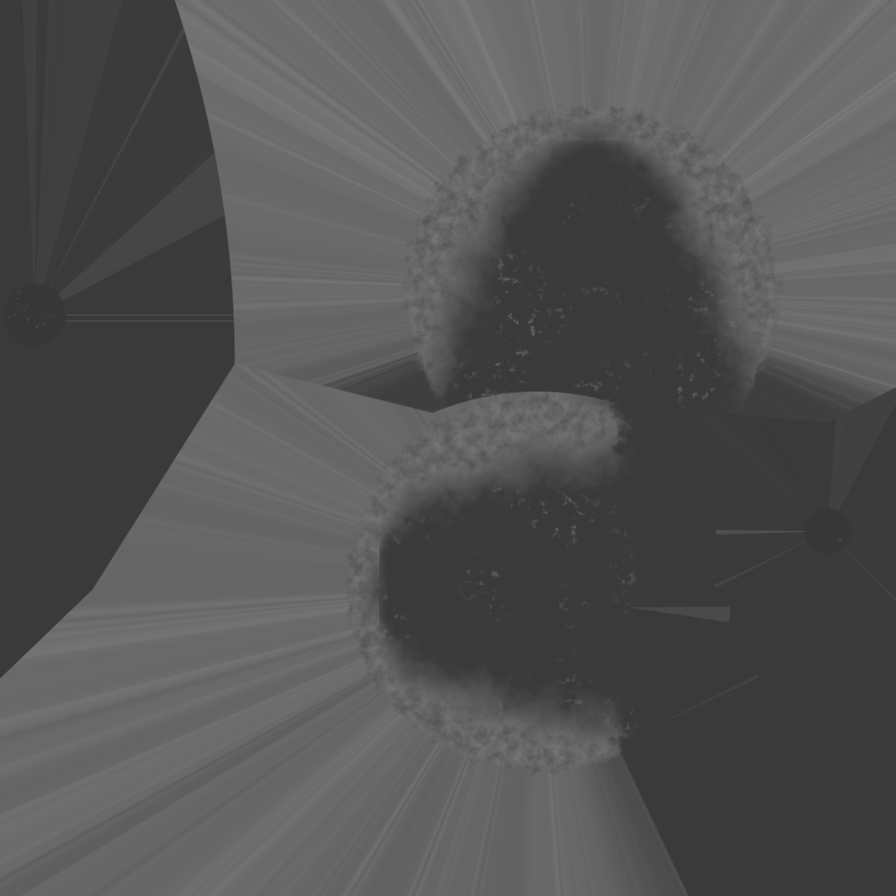
This texture map is drawn by a Shadertoy shader. Its source:

```glsl
// Grey texture map: two rough stone discs with dark hollows, their rims
// smeared outward as rays, next to two dark islands with faint fans.
// Islands are cut by seam curves; rays are noise of the direction alone.
#define DARK 0.229
#define LIGHT 0.415
#define RAY_GAIN 0.075
#define GRAIN_GAIN 0.13
#define GRAIN_SCALE 75.0
#define TOP_DISC vec3(0.660, 0.674, 0.209)
#define LOW_DISC vec3(0.599, 0.349, 0.212)
#define LEFT_HUB vec3(0.039, 0.648, 0.035)
#define RIGHT_HUB vec3(0.924, 0.407, 0.026)

vec2 hashGradient(vec2 cell) {
    vec3 h = fract(cell.xyx * vec3(0.1031, 0.1030, 0.0973));
    h += dot(h, h.yzx + 33.33);
    float angle = 6.2832 * fract((h.x + h.y) * h.z);
    return vec2(cos(angle), sin(angle));
}

float gradientNoise(vec2 p) {
    vec2 i = floor(p), f = fract(p);
    vec2 u = f * f * f * (f * (f * 6.0 - 15.0) + 10.0);
    vec2 e = vec2(1.0, 0.0);
    float a = dot(hashGradient(i), f);
    float b = dot(hashGradient(i + e), f - e);
    float c = dot(hashGradient(i + e.yx), f - e.yx);
    float d = dot(hashGradient(i + 1.0), f - 1.0);
    return mix(mix(a, b, u.x), mix(c, d, u.x), u.y);
}

float fbm(vec2 p) {
    float sum = 0.0, gain = 0.6;
    for (int i = 0; i < 4; i++) {
        sum += gain * gradientNoise(p);
        p = mat2(1.6, 1.2, -1.2, 1.6) * p + 7.3;
        gain *= 0.6;
    }
    return sum;
}

// Streaks that depend only on direction
float rays(vec2 dir, float seed) {
    float broad = gradientNoise(dir * 5.0 + seed);
    float middle = gradientNoise(dir * 19.0 + seed * 2.0);
    float fine = gradientNoise(dir * 65.0 + seed * 3.0);
    return 0.5 * broad + 0.4 * middle + fine * smoothstep(-0.1, 0.35, middle);
}

// Angular sector about an axis, in degrees, between two radii
float wedge(vec2 v, float axis, float halfWidth, float near, float far) {
    float a = radians(axis), r = length(v);
    vec2 n = vec2(cos(a), sin(a));
    float side = abs(n.x * v.y - n.y * v.x) - r * sin(radians(halfWidth));
    float edge = 1.0 - smoothstep(-0.0008, 0.0008, side);
    return edge * step(0.0, dot(n, v)) * step(near, r) * step(r, far);
}

// Depth inside a hollow that opens from its tip along an axis
float hollow(float along, float across, float width, float power) {
    float t = max(along, 0.0);
    return min(width * pow(t, power) - abs(across), 2.0 * along);
}

// Sparse pale chips lying on dark stone
float chips(vec2 p) {
    float patches = smoothstep(-0.05, 0.35, gradientNoise(p * 13.0 + 4.0));
    return smoothstep(0.12, 0.42, fbm(p * 85.0)) * patches;
}

// Rough disc with a hollow, joined to the rays around it
float stoneDisc(vec2 p, vec3 disc, float depth, float fan) {
    float grain = fbm(p * GRAIN_SCALE);
    float cloud = fbm(p * 16.0);
    float lit = LIGHT - 0.015 + GRAIN_GAIN * grain + 0.04 * cloud;
    float shade = smoothstep(-0.045, 0.022, depth + 0.035 * cloud + 0.022 * grain);
    float stone = mix(lit, DARK + 0.13 * chips(p), shade);
    float rim = length(p - disc.xy) - disc.z + 0.012 * grain;
    return mix(stone, fan, smoothstep(-0.007, 0.003, rim));
}

float topIsland(vec2 p) {
    vec2 v = p - TOP_DISC.xy, dir = normalize(v);
    float streak = rays(dir, 3.7);
    float fan = LIGHT + 0.015 * dir.y + RAY_GAIN * streak;
    fan += 0.035 * wedge(v, 7.5, 1.6, 0.0, 2.0) + 0.02 * wedge(v, 33.0, 3.0, 0.0, 2.0);
    fan += 0.02 * wedge(v, 148.0, 3.0, 0.0, 2.0) + 0.015 * wedge(v, 78.0, 1.2, 0.0, 2.0);
    fan = mix(DARK + 0.02, fan, smoothstep(-0.48, -0.16, dir.y + 0.12 * streak));
    return stoneDisc(p, TOP_DISC, hollow(0.844 - p.y, v.x, 0.31, 0.5), fan);
}

float lowIsland(vec2 p) {
    vec2 v = p - LOW_DISC.xy, dir = normalize(v);
    float streak = rays(dir, 8.2);
    float fan = LIGHT - 0.008 + RAY_GAIN * streak;
    fan += 0.025 * wedge(v, 205.5, 2.2, 0.0, 2.0) - 0.035 * wedge(v, 210.0, 1.2, 0.0, 2.0);
    fan -= 0.11 * smoothstep(0.12, 0.45, dir.x + 0.1 * streak);
    return stoneDisc(p, LOW_DISC, hollow(p.x - 0.423, p.y - 0.343, 0.208, 0.3), fan);
}

float hub(vec2 p, vec3 disc, float fan) {
    float inside = 1.0 - smoothstep(-0.002, 0.002, length(p - disc.xy) - disc.z);
    return mix(fan, DARK - 0.012 + 0.14 * chips(p * 1.3), inside);
}

float leftIsland(vec2 p) {
    vec2 v = p - LEFT_HUB.xy;
    float fan = DARK + 0.012 * rays(normalize(v), 1.3) * smoothstep(-0.1, 0.1, v.y);
    fan += 0.045 * wedge(v, 35.0, 7.2, 0.0, 2.0) + 0.02 * wedge(v, 81.0, 6.5, 0.0, 2.0);
    fan += 0.04 * wedge(v, 62.5, 0.4, 0.0, 2.0) + 0.025 * wedge(v, 91.0, 1.3, 0.0, 2.0);
    float lines = step(abs(abs(v.y + 0.003) - 0.003), 0.001) * step(0.0, v.x);
    return hub(p, LEFT_HUB, fan + 0.05 * lines);
}

float rightIsland(vec2 p) {
    vec2 v = p - RIGHT_HUB.xy;
    float fan = DARK + 0.012 * rays(normalize(v), 5.1) * smoothstep(-0.2, 0.0, v.y);
    fan += 0.025 * wedge(v, 74.0, 12.0, 0.0, 2.0) + 0.05 * wedge(v, -45.0, 0.5, 0.02, 2.0);
    fan += 0.08 * wedge(v, 180.5, 1.2, 0.0, 0.125) + 0.04 * wedge(v, 206.0, 0.8, 0.0, 0.14);
    fan += 0.06 * wedge(p - vec2(0.703, 0.322), -4.0, 4.5, 0.0, 0.112);
    fan += 0.03 * wedge(p - vec2(0.716, 0.182), 26.0, 0.7, 0.0, 0.145);
    float band = 1.0 - smoothstep(0.0, 0.03, abs(p.x - 0.69));
    return hub(p, RIGHT_HUB, fan + 0.15 * chips(p + 0.3) * band * step(0.17, p.y));
}

void mainImage(out vec4 fragColor, in vec2 fragCoord) {
    vec2 p = fragCoord / iResolution.xy;
    float aa = 1.0 / iResolution.y;

    // Lower pair, split by a ragged edge that turns into a straight ray
    float split = 0.69 + 0.47 * max(0.167 - p.y, 0.0);
    float ragged = smoothstep(0.15, 0.19, p.y);
    float offset = p.x - split + ragged * 0.035 * fbm(p * 45.0);
    float soft = mix(aa, 0.014, ragged);
    float grey = mix(lowIsland(p), rightIsland(p), smoothstep(-soft, soft, offset));

    // Seam below the top island
    float bump = p.x - 0.6;
    float seam = max(0.594 - 0.248 * (p.x - 0.262), 0.563 - 1.73 * bump * bump);
    if (p.x > 0.69) seam = max(0.549 - 0.085 * (p.x - 0.69), 0.529 + 0.51 * (p.x - 0.924));
    grey = mix(grey, topIsland(p), smoothstep(-aa, aa, p.y - seam));

    // Curved border of the left island
    float rise = max(p.y - 0.594, 0.0) / 0.406;
    float border = 0.262 - 0.067 * rise * rise
        - 0.63 * max(0.594 - p.y, 0.0) - 0.41 * max(0.342 - p.y, 0.0);
    grey = mix(leftIsland(p), grey, smoothstep(-aa, aa, p.x - border));

    fragColor = vec4(vec3(grey), 1.0);
}
```
